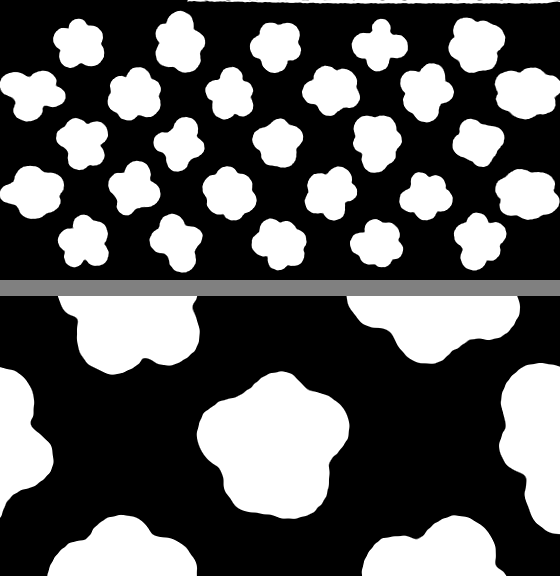
Top: the whole. Bottom: its middle third, enlarged.
This pattern is drawn by a Shadertoy shader. Its source:

```glsl
// Staggered rows of white paper-cut flowers on black, with a ragged strip on top.
// Each flower is a smooth union of a core disc and hashed petal discs;
// layered sines roughen the cut edges. Lengths are in canvas heights.

const vec3  INK = vec3(0.0);
const vec3  PAPER = vec3(1.0);
const float TAU = 6.28318;
const int   ROWS = 5;
const float ROW_STEP = 0.177;
const float COL_STEP = 0.354;
const float TOP_ROW = 0.842;      // height of the top row's centres
const float LONG_START = 0.115;   // first centre of the six-flower rows
const float SHORT_START = 0.292;  // first centre of the five-flower rows
const float CENTRE_JITTER = 0.018;
const float CORE_MIN = 0.055;
const float CORE_MAX = 0.070;
const float PETAL_REACH = 0.055;
const float PETAL_RADIUS = 0.041;
const float PETAL_VARIATION = 0.016;
const float NOTCH_SOFTNESS = 0.010;
const float EDGE_STRETCH = 1.24;  // widening of flowers at the canvas sides
const float ROUGHNESS = 0.0012;
const float STRIP_START = 0.67;
const float STRIP_DEPTH = 0.012;

float hash(vec2 cell, float salt) {
    return fract(sin(dot(cell, vec2(127.1, 311.7)) + salt * 74.7) * 43758.5);
}

float smoothMin(float a, float b, float k) {
    float h = max(k - abs(a - b), 0.0) / k;
    return min(a, b) - h * h * k * 0.25;
}

// Layered sines, roughly -1 to 1
float waver(vec2 p) {
    return 0.5 * sin(p.x * 117.0 + 2.0 * sin(p.y * 83.0))
         + 0.3 * sin(p.y * 213.0 + 2.0 * sin(p.x * 151.0))
         + 0.2 * sin((p.x + p.y) * 397.0);
}

float flowerDistance(vec2 p, vec2 cell) {
    float petals = 4.0 + floor(hash(cell, 1.0) * 2.4);
    float turn = TAU * hash(cell, 2.0);
    float d = length(p) - mix(CORE_MIN, CORE_MAX, hash(cell, 3.0));
    for (float i = 0.0; i < petals; i++) {
        float salt = 10.0 + 3.0 * i;
        float angle = turn + TAU * (i + 0.4 * (hash(cell, salt) - 0.5)) / petals;
        float reach = PETAL_REACH + PETAL_VARIATION * (hash(cell, salt + 1.0) - 0.5);
        float radius = PETAL_RADIUS + PETAL_VARIATION * (hash(cell, salt + 2.0) - 0.5);
        vec2 centre = reach * vec2(cos(angle), sin(angle));
        d = smoothMin(d, length(p - centre) - radius, NOTCH_SOFTNESS);
    }
    return d;
}

// Nearest flower of each row; odd rows are shifted and hold one more
float flowersDistance(vec2 p) {
    float d = 1.0;
    for (int r = 0; r < ROWS; r++) {
        bool isLong = r % 2 == 1;
        float start = isLong ? LONG_START : SHORT_START;
        float last = isLong ? 5.0 : 4.0;
        float col = clamp(round((p.x - start) / COL_STEP), 0.0, last);
        vec2 cell = vec2(col, float(r));
        vec2 centre = vec2(start + col * COL_STEP, TOP_ROW - float(r) * ROW_STEP);
        centre += CENTRE_JITTER * (vec2(hash(cell, 4.0), hash(cell, 5.0)) - 0.5);
        vec2 q = p - centre;
        if (isLong && (col == 0.0 || col == last)) q.x /= EDGE_STRETCH;
        d = min(d, flowerDistance(q / mix(0.95, 1.05, hash(cell, 6.0)), cell));
    }
    return d;
}

// Torn strip along the top, thin at its left end, with dark flecks
float stripDistance(vec2 p, float width) {
    float growth = smoothstep(STRIP_START, STRIP_START + 0.6, p.x);
    float depth = STRIP_DEPTH * mix(0.4, 1.0, growth);
    depth += 0.0015 * waver(vec2(p.x, 0.3));
    depth -= 0.006 * smoothstep(width - 0.07, width, p.x);
    float d = max(1.0 - p.y - depth, STRIP_START - p.x);
    float fleck = 0.0025 * (waver(vec2(p.x * 0.6, 1.7)) - 0.35);
    return max(d, fleck - (1.0 - p.y));
}

void mainImage(out vec4 fragColor, in vec2 fragCoord) {
    vec2 p = fragCoord / iResolution.y;
    float pixel = 1.0 / iResolution.y;
    float flowers = flowersDistance(p) + ROUGHNESS * waver(p);
    float strip = stripDistance(p, iResolution.x / iResolution.y);
    float cover = clamp(0.5 - min(flowers, strip) / pixel, 0.0, 1.0);
    fragColor = vec4(mix(INK, PAPER, cover), 1.0);
}
```
